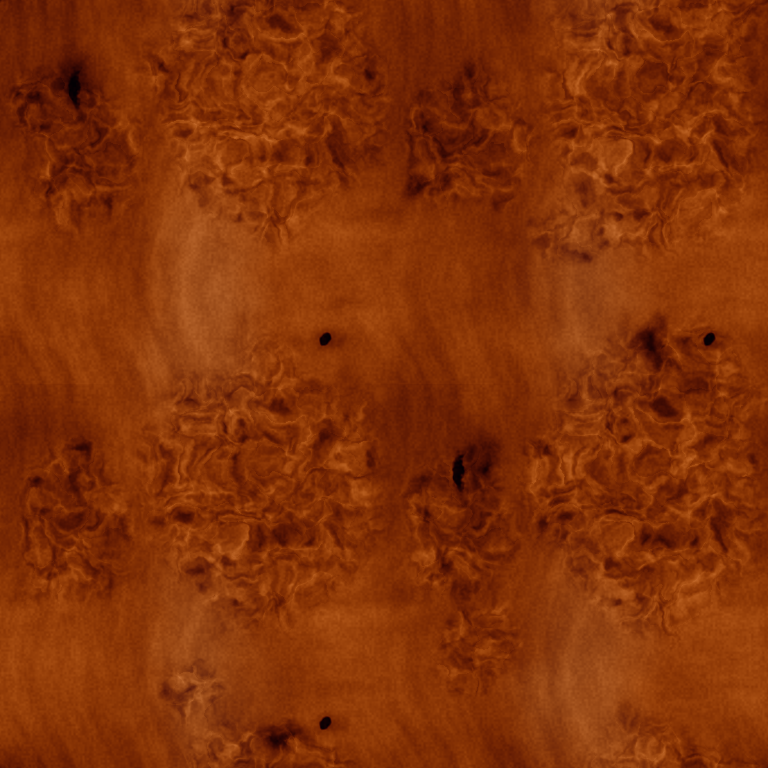
Write a WebGL 2 fragment shader that draws this texture.

```glsl
#version 300 es
precision highp float;
// Polished burl wood veneer: two by two panels with curled eyes, knots and uneven stains.
uniform vec2 u_resolution;
out vec4 outColor;

const float TAU = 6.2831853;

vec2 hash2(vec2 p) {
  vec3 h = fract(p.xyx * vec3(0.1031, 0.1030, 0.0973));
  h += dot(h, h.yzx + 33.33);
  return fract((h.xx + h.yz) * h.zy);
}

// Value noise that wraps after a whole number of lattice steps.
float noise(vec2 p, vec2 period) {
  vec2 i = floor(p), f = fract(p);
  f = f * f * (3.0 - 2.0 * f);
  float a = hash2(mod(i, period)).x;
  float b = hash2(mod(i + vec2(1, 0), period)).x;
  float c = hash2(mod(i + vec2(0, 1), period)).x;
  float d = hash2(mod(i + 1.0, period)).x;
  return mix(mix(a, b, f.x), mix(c, d, f.x), f.y);
}

// wrap = 1 repeats in every panel, wrap = 2 only over the whole canvas.
float fbm(vec2 p, vec2 freq, float wrap) {
  float sum = 0.0, amp = 0.53;
  for (int i = 0; i < 4; i++) {
    sum += amp * noise(p * freq, freq * wrap);
    freq *= 2.0;
    amp *= 0.5;
  }
  return sum;
}

vec2 warp(vec2 p, float freq, float wrap) {
  return vec2(fbm(p, vec2(freq), wrap), fbm(p + 0.37, vec2(freq), wrap)) - 0.5;
}

// Soft elliptical patch, 1 in its centre.
float spot(vec2 p, vec2 centre, vec2 radius, float wrap) {
  vec2 d = mod(p - centre + 0.5 * wrap, wrap) - 0.5 * wrap;
  return 1.0 - smoothstep(0.0, 1.0, length(d / radius));
}

// Distance to the nearest burl eye and its random value.
vec2 burlEye(vec2 p, float freq, float wrap) {
  vec2 g = p * freq, cell = floor(g), best = vec2(9.0, 0.0);
  for (int k = 0; k < 9; k++) {
    vec2 c = cell + vec2(k % 3 - 1, k / 3 - 1);
    vec2 rnd = hash2(mod(c, freq * wrap) + 7.0);
    float d = length(g - c - 0.15 - 0.7 * rnd);
    if (d < best.x) best = vec2(d, fract(rnd.x * 17.0 + rnd.y));
  }
  return best;
}

void main() {
  vec2 p = 2.0 * gl_FragCoord.xy / u_resolution;
  vec2 panel = floor(p);
  vec2 q = p + 0.16 * warp(p, 5.0, 2.0) + 0.05 * warp(p, 24.0, 2.0);

  // Where the figure is curled, dark or pale
  float burl = smoothstep(0.08, 0.4, spot(q, vec2(0.69, 0.74), vec2(0.43, 0.56), 1.0));
  float redBurl = smoothstep(0.1, 0.5, spot(q, vec2(0.2, 0.62), vec2(0.25, 0.32), 1.0));
  float pale = spot(q, vec2(0.52, 0.22), vec2(0.24, 0.48), 1.0);
  float amber = spot(q, vec2(0.86, 0.3), vec2(0.4, 0.36), 1.0);
  float shade = spot(q, vec2(0.15, 0.7), vec2(0.36, 0.5), 1.0);
  float softEdge = mix(0.012, 0.1, panel.y);
  float ledge = smoothstep(-softEdge, softEdge, fract(p.y) - 0.435 + 0.35 * (q.y - p.y));
  shade *= mix(0.35, 1.0, ledge);

  // Patches and stains that break the repeat
  vec2 patches[4] = vec2[4](vec2(0.49, 0.18), vec2(1.24, 0.32), vec2(1.8, 1.05), vec2(1.48, 1.38));
  vec2 stains[4] = vec2[4](vec2(0.72, 0.07), vec2(1.69, 1.09), vec2(1.78, 0.03), vec2(1.09, 1.48));
  float stain = 0.0;
  for (int i = 0; i < 4; i++) {
    burl = max(burl, 0.85 * smoothstep(0.1, 0.5, spot(q, patches[i], vec2(0.16, 0.15), 2.0)));
    stain = max(stain, spot(q, stains[i], vec2(0.06, 0.075), 2.0));
  }

  // Smooth grain: long streaks, with cross ripples in the amber part
  vec2 g = p + vec2(0.05 * sin(TAU * p.y), 0.0) + 0.12 * warp(p, 3.0, 1.0);
  float streaks = fbm(g, vec2(26, 4), 1.0) - 0.5;
  float ripples = fbm(g, vec2(4, 22), 1.0) - 0.5;
  float grain = 0.15 * mix(streaks, ripples, amber) + 0.1 * (fbm(p, vec2(9), 2.0) - 0.5);

  // Curled figure: folded bands, light ridges, ringed eyes with dark cores
  vec2 w = p + 0.11 * warp(p, 9.0, 1.0) + 0.025 * warp(p, 31.0, 2.0);
  vec2 eye = burlEye(w, 13.0, 1.0);
  float folds = fbm(w, vec2(10), 1.0);
  float ridge = 1.0 - abs(2.0 * noise(w * 17.0, vec2(17)) - 1.0);
  float curl = 0.055 * sin(30.0 * folds) + 0.035 * sin(15.0 * eye.x + TAU * eye.y);
  curl += 0.09 * pow(ridge, 5.0) - 0.03;
  curl += 0.34 * (fbm(w, vec2(23), 2.0) - 0.5);
  curl -= 0.2 * smoothstep(0.36, 0.08, eye.x) * smoothstep(0.45, 0.7, eye.y);

  // Red channel carries the tone
  float figure = max(burl, redBurl);
  float tone = 0.535 + mix(grain, curl, 0.9 * figure);
  tone += 0.09 * pale * (1.0 - 0.4 * burl) + 0.06 * amber - 0.11 * shade;
  tone += 0.16 * (fbm(p, vec2(3), 2.0) - 0.5);

  // Knots, bark slit and stains
  vec2 k = p + 0.03 * warp(p, 20.0, 1.0);
  float knotHere = 1.0 - panel.x * (1.0 - panel.y);
  float slitHere = mix(0.25, 1.0, mod(panel.x + panel.y, 2.0));
  float knot = smoothstep(0.15, 0.6, spot(k, vec2(0.846, 0.115), vec2(0.024, 0.03), 1.0));
  float halo = spot(k, vec2(0.855, 0.115), vec2(0.065, 0.05), 1.0);
  vec2 s = p + 0.08 * warp(p, 18.0, 1.0);
  float slit = smoothstep(0.15, 0.6, spot(s, vec2(0.2, 0.755), vec2(0.026, 0.075), 1.0));
  float bark = spot(q, vec2(0.225, 0.8), vec2(0.09, 0.14), 1.0);
  tone -= 0.12 * halo * knotHere + 0.16 * bark * slitHere;
  tone *= 1.0 - 0.9 * max(knot * knotHere, slit * slitHere);
  tone *= 1.0 - 0.75 * stain * smoothstep(0.3, 0.65, fbm(w, vec2(19), 2.0));

  // Fine woven pores
  tone += 0.06 * (noise(p * 170.0, vec2(340)) - 0.5);
  tone += 0.03 * (noise(p * vec2(150, 40), vec2(300, 80)) - 0.5);
  tone = clamp(tone, 0.01, 0.8);

  // Brown to orange ramp with a greyish veil over the pale parts
  float glow = max(tone - 0.48, 0.0);
  vec3 wood = vec3(tone, 0.71 * tone * tone, 0.012 + 2.0 * glow * glow);
  wood += vec3(-0.01, 0.025, 0.05) * pale * smoothstep(0.2, 0.5, tone);
  outColor = vec4(wood, 1.0);
}
```
